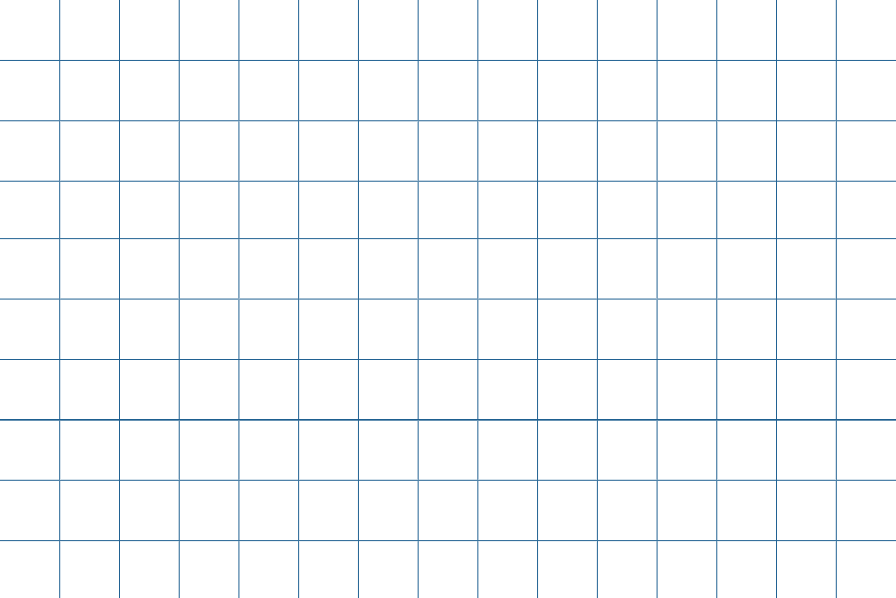
Write a Shadertoy shader that draws this pattern.

```glsl
// Squared paper: thin blue rules on white, 15 columns by 10 rows.
// Each rule is a box of set width, filtered exactly over one pixel;
// the rows have a slight slip in their spacing and one heavier rule.

#define COLUMNS 15
#define ROWS 10
#define ROW_PITCH 0.1010      // row spacing, in canvas heights
#define ROW_SLIP 0.0049       // lost height from the slip row downwards
#define SLIP_ROW 4
#define HEAVY_ROW 7
#define RULE_WIDTH 0.00146    // in canvas heights
#define HEAVY_SCALE 1.7
#define INK vec3(0.0, 0.29, 0.51)
#define PAPER vec3(1.0)

// Share of a pixel covered by a rule at signed distance dist.
float ruleCoverage(float dist, float width, float pixel) {
    float upper = min(dist + 0.5 * pixel, 0.5 * width);
    float lower = max(dist - 0.5 * pixel, -0.5 * width);
    return max(upper - lower, 0.0) / pixel;
}

// Depth of a horizontal rule below the top edge.
float rowDepth(int row) {
    return float(row) * ROW_PITCH - (row >= SLIP_ROW ? ROW_SLIP : 0.0);
}

void mainImage(out vec4 fragColor, in vec2 fragCoord) {
    float pixel = 1.0 / iResolution.y;
    vec2 pos = fragCoord * pixel;
    float depth = 1.0 - pos.y;
    float columnPitch = iResolution.x * pixel / float(COLUMNS);
    float ink = 0.0;

    // Vertical rules, evenly spaced, none on the outer edges
    for (int column = 1; column < COLUMNS; column++) {
        float dist = pos.x - float(column) * columnPitch;
        ink = max(ink, ruleCoverage(dist, RULE_WIDTH, pixel));
    }

    // Horizontal rules, counted down from the top
    for (int row = 1; row < ROWS; row++) {
        float width = RULE_WIDTH * (row == HEAVY_ROW ? HEAVY_SCALE : 1.0);
        ink = max(ink, ruleCoverage(depth - rowDepth(row), width, pixel));
    }

    fragColor = vec4(mix(PAPER, INK, ink), 1.0);
}
```
